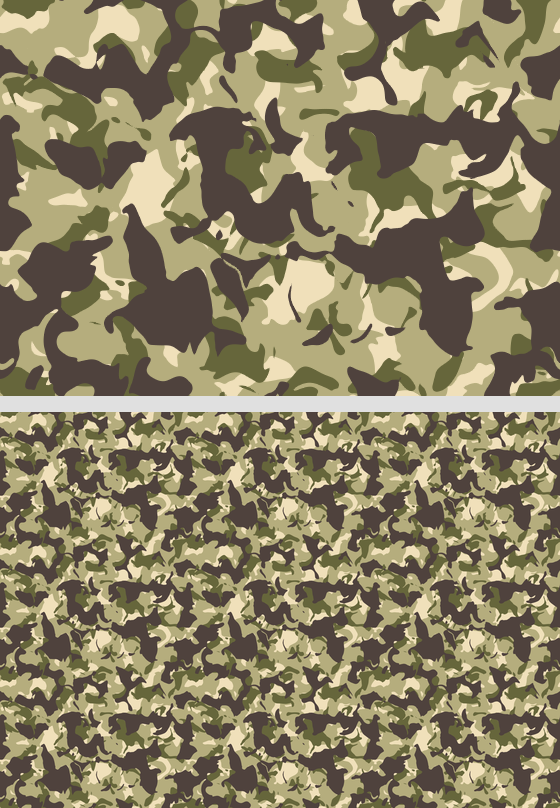
Top: one tile. Bottom: repeated 3 by 3.
Write a Shadertoy shader that draws this pattern.

```glsl
// Woodland camouflage: cream, green and brown patches stacked on a khaki ground.
// Each layer is a warped, three-octave gradient noise cut at a level that sets
// its coverage; lattices wrap on whole cell counts, so the canvas tiles.

#define BROWN_CELLS vec2(10.0, 7.0)
#define GREEN_CELLS vec2(11.0, 8.0)
#define CREAM_CELLS vec2(11.0, 8.0)
#define WARP_CELLS  vec2(13.0, 9.0)
#define BROWN_LEVEL 0.385   // levels are in standard deviations of the noise
#define GREEN_LEVEL 0.65
#define CREAM_LEVEL 0.65
#define WARP_AMOUNT 0.07    // fraction of the canvas width
#define LOBE_AMOUNT 0.45    // medium bulges of the outlines
#define FRAY_AMOUNT 0.20    // small bulges and islets

const vec3 KHAKI = vec3(0.71, 0.68, 0.49);
const vec3 CREAM = vec3(0.94, 0.88, 0.73);
const vec3 GREEN = vec3(0.40, 0.40, 0.23);
const vec3 BROWN = vec3(0.31, 0.26, 0.24);

// Integer hash of a lattice cell and a seed, giving two values in 0..1
vec2 hash2(uvec3 v) {
    v = v * 1664525u + 1013904223u;
    v.x += v.y * v.z; v.y += v.z * v.x; v.z += v.x * v.y;
    v ^= v >> 16u;
    v.x += v.y * v.z; v.y += v.z * v.x; v.z += v.x * v.y;
    return vec2(v.xy >> 8u) / 16777216.0;
}

// Slope contribution of one lattice corner, wrapped to the period
float corner(vec2 cell, vec2 offset, vec2 period, uint seed) {
    uvec2 wrapped = uvec2(mod(cell + 0.5, period));
    vec2 gradient = normalize(hash2(uvec3(wrapped, seed)) - 0.50001);
    return dot(gradient, offset);
}

// Periodic gradient noise over the unit square
float noise(vec2 uv, vec2 period, uint seed) {
    vec2 p = uv * period + hash2(uvec3(seed, 7u, 3u));
    vec2 cell = floor(p), f = p - cell;
    vec2 s = f * f * f * (f * (f * 6.0 - 15.0) + 10.0);
    vec2 e = vec2(1.0, 0.0);
    float low  = mix(corner(cell, f, period, seed),
                     corner(cell + e.xy, f - e.xy, period, seed), s.x);
    float high = mix(corner(cell + e.yx, f - e.yx, period, seed),
                     corner(cell + e.xx, f - e.xx, period, seed), s.x);
    return mix(low, high, s.y);
}

// Warped octave sum, scaled to unit standard deviation
float patchField(vec2 uv, vec2 cells, uint seed) {
    vec2 bend = vec2(noise(uv, WARP_CELLS, seed + 1u),
                     noise(uv, WARP_CELLS, seed + 2u));
    uv += WARP_AMOUNT * bend * vec2(1.0, iResolution.x / iResolution.y);
    float sum = noise(uv, cells, seed + 3u)
              + LOBE_AMOUNT * noise(uv, cells * 2.0 - 1.0, seed + 4u)
              + FRAY_AMOUNT * noise(uv, cells * 4.0 - 3.0, seed + 5u);
    float deviation = 0.2157 * sqrt(1.0 + LOBE_AMOUNT * LOBE_AMOUNT
                                        + FRAY_AMOUNT * FRAY_AMOUNT);
    return sum / deviation;
}

// Antialiased coverage of the region above a level
float cover(float field, float level) {
    float pixelStep = length(vec2(dFdx(field), dFdy(field)));
    return clamp(0.5 + (field - level) / max(pixelStep, 1e-4), 0.0, 1.0);
}

void mainImage(out vec4 fragColor, in vec2 fragCoord) {
    vec2 uv = fragCoord / iResolution.xy;

    // Stack the layers from the ground up
    vec3 color = KHAKI;
    color = mix(color, CREAM, cover(patchField(uv, CREAM_CELLS, 10u), CREAM_LEVEL));
    color = mix(color, GREEN, cover(patchField(uv, GREEN_CELLS, 20u), GREEN_LEVEL));
    color = mix(color, BROWN, cover(patchField(uv, BROWN_CELLS, 30u), BROWN_LEVEL));

    fragColor = vec4(color, 1.0);
}
```
